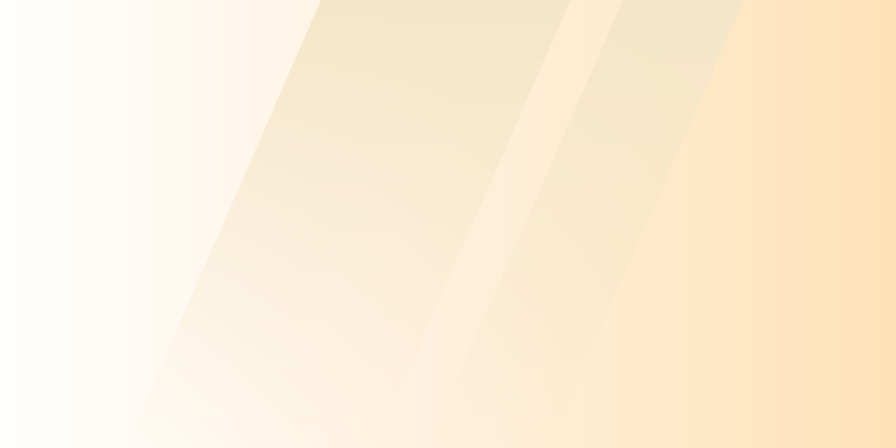
Give the GLSL for this background, as a Shadertoy shader.

```glsl
// Warm white-to-apricot gradient crossed by two slanted tan bands that fade downward.

const vec3 WHITE   = vec3(1.0, 1.0, 0.996);
const vec3 CREAM   = vec3(1.0, 0.941, 0.863);
const vec3 APRICOT = vec3(1.0, 0.886, 0.720);
const vec3 TAN     = vec3(0.961, 0.902, 0.788);

const float SLANT = 0.4375;               // horizontal shift per unit of height
const vec2 WIDE_BAND   = vec2(0.279, 0.836); // left and right edges at the base
const vec2 NARROW_BAND = vec2(0.953, 1.224);

// Three-stop horizontal gradient, t from 0 to 1
vec3 backdrop(float t) {
    vec3 leftHalf = mix(WHITE, CREAM, clamp(t * 2.0, 0.0, 1.0));
    return mix(leftHalf, APRICOT, clamp(t * 2.0 - 1.0, 0.0, 1.0));
}

// Smooth coverage of a strip between two edges
float bandMask(float x, vec2 edges, float blur) {
    float halfWidth = 0.5 * (edges.y - edges.x);
    float dist = abs(x - 0.5 * (edges.x + edges.y)) - halfWidth;
    return 1.0 - smoothstep(-blur, blur, dist);
}

// Lay a tan band over the base, strongest at the top
vec3 addBand(vec3 base, float x, float height, vec2 edges, float blur) {
    float fade = pow(clamp(height, 0.0, 1.0), 1.12);
    return mix(base, TAN, bandMask(x, edges, blur) * fade);
}

void mainImage(out vec4 fragColor, in vec2 fragCoord) {
    vec2 uv = fragCoord / iResolution.xy;
    // Canvas two units wide and one unit high
    vec2 p = uv * vec2(2.0, 1.0);
    float slantedX = p.x - SLANT * p.y;
    float blur = 1.0 / iResolution.y;

    vec3 color = backdrop(uv.x);
    color = addBand(color, slantedX, p.y, WIDE_BAND, blur);
    color = addBand(color, slantedX, p.y, NARROW_BAND, blur);

    fragColor = vec4(color, 1.0);
}
```
